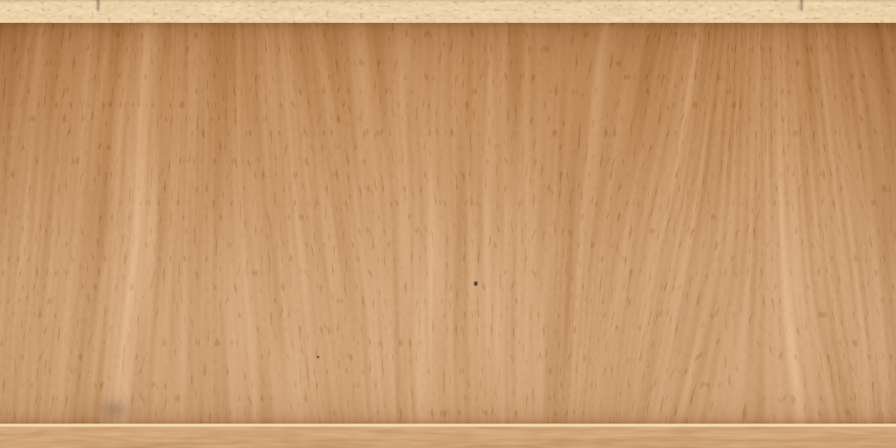
This texture is drawn by a Shadertoy shader. Its source:

```glsl
// A beech panel with upright grain, set between a pale top rail and a lower ledge.
// Stretched gradient noise follows a bent grain coordinate; soft streaks, pores
// and exponential contact shadows are layered over a vertical colour ramp.

const float TOP_EDGE = 0.949;
const float LEDGE_EDGE = 0.0545;
const float LIP_HEIGHT = 0.007;
const vec3 WOOD_LOW = vec3(0.815, 0.638, 0.472);
const vec3 WOOD_HIGH = vec3(0.755, 0.555, 0.365);
const vec3 TOP_RAIL = vec3(0.925, 0.825, 0.660);
const vec3 LEDGE = vec3(0.820, 0.650, 0.470);
const vec3 LIP = vec3(0.950, 0.850, 0.680);
const vec3 SHADOW = vec3(0.72, 0.62, 0.50);
const vec3 GRAIN_TINT = vec3(0.85, 1.0, 1.15);
const float BROAD_GRAIN = 0.050;
const float FINE_GRAIN = 0.050;
const float PORE_DEPTH = 0.07;

// Broad streaks: centre, half width, brightness change.
const vec3 STREAKS[9] = vec3[9](
    vec3(0.22, 0.035, -0.050), vec3(0.31, 0.035, 0.035),
    vec3(0.49, 0.025, -0.040), vec3(0.72, 0.050, -0.025),
    vec3(0.875, 0.012, -0.045), vec3(0.94, 0.045, 0.035),
    vec3(1.27, 0.020, -0.050), vec3(1.36, 0.035, -0.035),
    vec3(1.74, 0.040, 0.025));

float hash(vec2 p) {
    vec3 q = fract(vec3(p.xyx) * vec3(0.1031, 0.1030, 0.0973));
    q += dot(q, q.yzx + 33.33);
    return fract((q.x + q.y) * q.z);
}

float corner(vec2 cell, vec2 offset) {
    float angle = 6.2832 * hash(cell);
    return dot(vec2(cos(angle), sin(angle)), offset);
}

// Gradient noise, roughly -0.7 to 0.7.
float noise(vec2 p) {
    vec2 i = floor(p), f = fract(p), e = vec2(0.0, 1.0);
    vec2 u = f * f * f * (f * (f * 6.0 - 15.0) + 10.0);
    float low = mix(corner(i, f), corner(i + e.yx, f - e.yx), u.x);
    float high = mix(corner(i + e, f - e), corner(i + 1.0, f - 1.0), u.x);
    return mix(low, high, u.y);
}

float bump(float x, float centre, float width) {
    float d = (x - centre) / width;
    return exp(-d * d);
}

// Sideways position along the grain, straightened from its local lean.
float grainCoord(vec2 p) {
    float lean = 0.09 * bump(p.x, 0.15, 0.30) - 0.11 * bump(p.x, 0.72, 0.20)
               + 0.19 * bump(p.x, 1.48, 0.20) - 0.13 * bump(p.x, 1.87, 0.17);
    return p.x - lean * (p.y - 0.5) + 0.008 * noise(p * vec2(3.0, 2.5));
}

vec3 panel(vec2 p) {
    float g = grainCoord(p);
    vec3 col = mix(WOOD_LOW, WOOD_HIGH, smoothstep(0.30, 0.92, p.y));

    // Broad bands, fine lines and the denser rings at the right.
    float tone = BROAD_GRAIN * noise(vec2(g * 15.0, p.y * 0.8 + 4.0));
    tone += FINE_GRAIN * noise(vec2(g * 38.0 + 9.0, p.y * 1.6));
    tone += FINE_GRAIN * noise(vec2(g * 85.0, p.y * 3.0 + 20.0));
    float ringArea = smoothstep(1.38, 1.55, p.x) + 0.5 * bump(p.x, 0.12, 0.2);
    tone += 0.012 * ringArea * sin(g * 260.0 + 5.0 * noise(vec2(g * 12.0, p.y * 2.0)));
    for (int i = 0; i < 9; i++) {
        vec3 s = STREAKS[i];
        float fade = 0.75 + 0.6 * noise(vec2(s.x * 31.0, p.y * 2.0));
        tone += s.z * fade * bump(g, s.x, s.y);
    }

    // Short pores and fine mottling.
    float pore = noise(vec2(g * 125.0, p.y * 32.0));
    tone -= PORE_DEPTH * smoothstep(0.22, 0.55, pore);
    tone += 0.018 * noise(p * vec2(110.0, 75.0));
    col += tone * GRAIN_TINT;

    // Contact shadows and darker upper corners.
    float below = TOP_EDGE - p.y, above = p.y - LEDGE_EDGE;
    float shade = 0.40 * exp(-below / 0.065) + 0.30 * exp(-below / 0.012);
    shade += 0.32 * exp(-above / 0.035) + 0.35 * exp(-above / 0.007);
    float side = exp(-p.x / 0.10) + 1.3 * exp(-(2.0 - p.x) / 0.13);
    shade += side * mix(0.10, 0.24, smoothstep(0.2, 0.95, p.y));
    col *= mix(vec3(1.0), SHADOW, min(shade, 1.2));

    // Two specks and a faint smudge near the ledge.
    float speck = 1.0 - smoothstep(0.002, 0.006, length((p - vec2(1.062, 0.367)) * vec2(1.0, 0.8)));
    speck += 0.7 * (1.0 - smoothstep(0.001, 0.005, length(p - vec2(0.710, 0.203))));
    float smudge = bump(p.x, 0.255, 0.030) * bump(p.y, 0.085, 0.022);
    return col * (1.0 - 0.60 * speck) * (1.0 - 0.16 * smudge);
}

vec3 topRail(vec2 p) {
    float tone = 0.035 * noise(p * vec2(9.0, 70.0)) + 0.045 * noise(p * vec2(65.0, 130.0));
    tone -= 0.07 * smoothstep(0.2, 0.5, noise(p * vec2(80.0, 110.0) + 30.0));
    float joint = (bump(p.x, 0.219, 0.004) + bump(p.x, 1.789, 0.004)) * smoothstep(0.970, 0.982, p.y);
    float rim = smoothstep(0.993, 1.0, p.y);
    return (TOP_RAIL + tone) * (1.0 - 0.28 * joint) * (1.0 - 0.10 * rim);
}

vec3 ledge(vec2 p) {
    float tone = 0.06 * noise(p * vec2(5.0, 85.0)) + 0.05 * noise(p * vec2(18.0, 150.0));
    return LEDGE + tone * GRAIN_TINT - 0.03 * smoothstep(0.03, 0.0, p.y);
}

void mainImage(out vec4 fragColor, in vec2 fragCoord) {
    vec2 p = fragCoord / iResolution.xy * vec2(2.0, 1.0);
    float soft = 0.75 / iResolution.y;
    vec3 col = mix(ledge(p), LIP, smoothstep(-soft, soft, p.y - LEDGE_EDGE + LIP_HEIGHT));
    col = mix(col, panel(p), smoothstep(-soft, soft, p.y - LEDGE_EDGE));
    col = mix(col, topRail(p), smoothstep(-soft, soft, p.y - TOP_EDGE));
    fragColor = vec4(clamp(col, 0.0, 1.0), 1.0);
}
```
